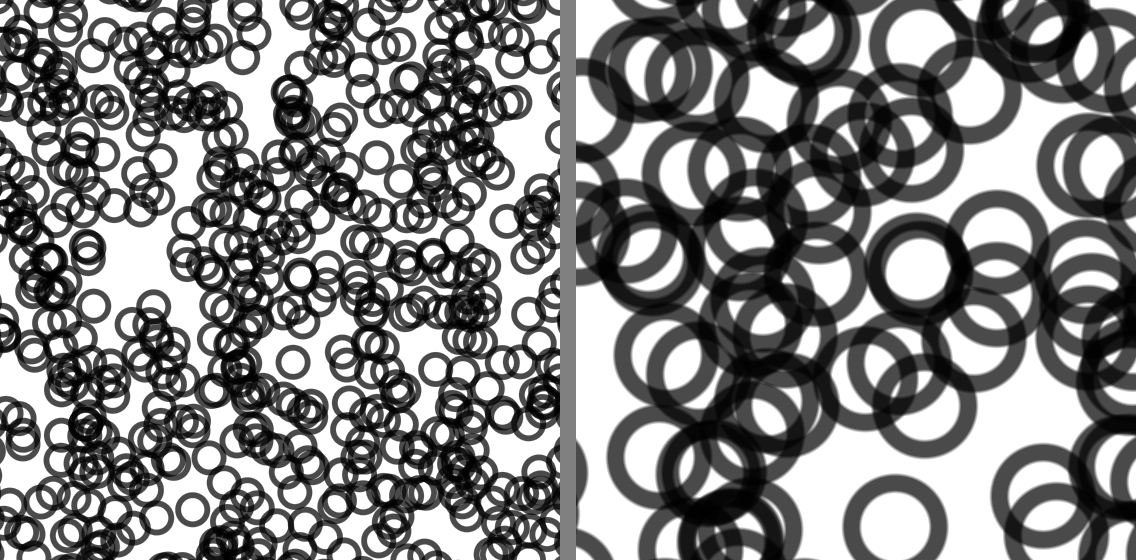
Left: the whole. Right: its middle third, enlarged.
Write a three.js fragment shader that draws this pattern.

```glsl
// Randomly scattered translucent dark rings that darken where they overlap, on white.
varying vec2 vUv;

#define CELLS 8.0          // scatter cells across the canvas
#define MAX_RINGS 14       // upper limit of rings in one cell
#define COUNT_LOW 3.6      // range of the ring count per cell
#define COUNT_HIGH 13.7
#define RADIUS 0.0260      // centre line of a ring
#define HALF_WIDTH 0.0052  // half of the band thickness
#define EDGE 0.0020        // width of the smoothed edge
#define TINT 0.29          // light passed by one ring
#define SEED 17.0

// Two random values from a cell and an index, without sine.
vec2 hash2(vec3 key) {
  vec3 p = fract((key + SEED) * vec3(0.1031, 0.1030, 0.0973));
  p += dot(p, p.yzx + 33.33);
  return fract((p.xx + p.yz) * p.zy);
}

// Horizontal neighbours share one random value, mirrored, to keep the overall density even.
float ringCount(vec2 cell) {
  float pick = hash2(vec3(floor(cell.x * 0.5), cell.y, 71.0)).x;
  if (mod(cell.x, 2.0) > 0.5) pick = 1.0 - pick;
  return floor(mix(COUNT_LOW, COUNT_HIGH, pick));
}

// Coverage of a ring at an offset from its centre.
float ring(vec2 offset) {
  float dist = abs(length(offset) - RADIUS) - HALF_WIDTH;
  return clamp(0.5 - dist / EDGE, 0.0, 1.0);
}

void main() {
  // The four nearest cells hold every ring that can reach this point.
  vec2 corner = floor(vUv * CELLS - 0.5);
  float light = 1.0;

  for (int y = 0; y < 2; y++) {
    for (int x = 0; x < 2; x++) {
      vec2 cell = corner + vec2(float(x), float(y));
      float count = ringCount(cell);

      for (int i = 0; i < MAX_RINGS; i++) {
        if (float(i) >= count) break;
        vec2 center = (cell + hash2(vec3(cell, float(i)))) / CELLS;
        light *= mix(1.0, TINT, ring(vUv - center));
      }
    }
  }

  gl_FragColor = vec4(vec3(light), 1.0);
}
```
